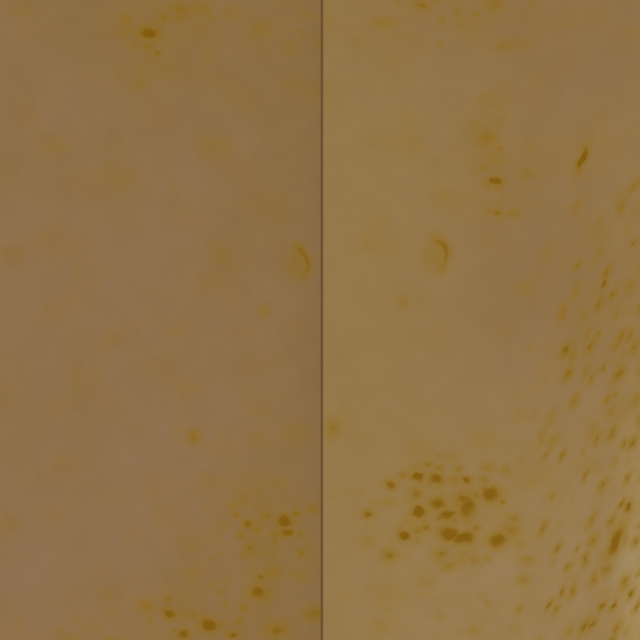
Write a three.js fragment shader that draws this texture.

```glsl
// Two aged tan panels with a thin vertical seam and soft ochre stains.
// Panel tones are broad gradients with layered sines; stains are jittered
// cellular spots and haze whose density follows a few soft clusters.
varying vec2 vUv;

const float SEAM_X = 0.503;
const vec3 UMBER = vec3(0.553, 0.435, 0.272);
const vec3 ROSE_TAN = vec3(0.562, 0.446, 0.320);
const vec3 SAND = vec3(0.584, 0.474, 0.292);
const vec3 PALE_SAND = vec3(0.602, 0.497, 0.340);
const vec3 OCHRE = vec3(0.570, 0.420, 0.080);
const vec3 DARK_OCHRE = vec3(0.460, 0.300, 0.010);
const vec3 SEAM_BROWN = vec3(0.390, 0.290, 0.170);

float hash(vec2 p) {
  vec3 q = fract(vec3(p.xyx) * vec3(0.1031, 0.1030, 0.0973));
  q += dot(q, q.yzx + 33.33);
  return fract((q.x + q.y) * q.z);
}

// Layered sines, roughly -1 to 1
float waves(vec2 p) {
  float sum = 0.0;
  float amp = 0.5;
  for (int i = 0; i < 4; i++) {
    sum += amp * sin(p.x + 1.7 * sin(p.y * 0.8)) * cos(p.y + 1.3 * sin(p.x * 0.7));
    p = mat2(1.5, 1.1, -1.1, 1.5) * p + 2.3;
    amp *= 0.6;
  }
  return sum;
}

// Soft elliptical patch, 1 at its centre
float patchAt(vec2 p, vec2 center, vec2 size) {
  vec2 q = (p - center) / size;
  return exp(-dot(q, q));
}

// Jittered soft spots, one per cell; density sets how many appear
float spots(vec2 p, float density, float seed) {
  vec2 cell = floor(p);
  float best = 0.0;
  for (int j = -1; j <= 1; j++) {
    for (int i = -1; i <= 1; i++) {
      vec2 id = cell + vec2(float(i), float(j));
      vec2 key = id + seed;
      vec2 jitter = vec2(hash(key), hash(key + 17.3));
      float radius = mix(0.26, 0.52, hash(key + 41.7));
      float strength = smoothstep(0.0, 0.5, density - hash(key + 73.1));
      best = max(best, strength * patchAt(p, id + 0.15 + 0.7 * jitter, vec2(radius)));
    }
  }
  return best;
}

// Comma-shaped stain: a heavy right rim around a fainter middle
float commaStain(vec2 p, vec2 center, float size) {
  vec2 q = (p - center) / size;
  float rim = exp(-pow((length(q * vec2(1.25, 0.8)) - 0.65) * 3.0, 2.0));
  float side = smoothstep(-0.7, 0.6, q.x + 0.3 * q.y);
  return max(rim * side, 0.6 * exp(-1.5 * dot(q, q)));
}

// Stain clusters of the left and right panels
float leftDensity(vec2 p) {
  return 0.80 * patchAt(p, vec2(0.25, 0.94), vec2(0.08, 0.08))
       + 1.00 * patchAt(p, vec2(0.41, 0.18), vec2(0.11, 0.09))
       + 0.75 * patchAt(p, vec2(0.30, 0.00), vec2(0.26, 0.09))
       + 0.35 * patchAt(p, vec2(0.45, 0.96), vec2(0.12, 0.06));
}

float rightDensity(vec2 p) {
  return 1.00 * patchAt(p, vec2(0.69, 0.22), vec2(0.13, 0.08))
       + 0.70 * patchAt(p, vec2(0.77, 0.73), vec2(0.07, 0.09))
       + 0.50 * patchAt(p, vec2(0.70, 0.97), vec2(0.32, 0.06))
       + 0.40 * patchAt(p, vec2(0.70, 0.05), vec2(0.25, 0.13));
}

vec3 panelColor(vec2 p, float isRight) {
  float mottle = waves(p * vec2(11.0, 8.0));
  float rosy = smoothstep(0.2, 0.8, 0.68 - 0.55 * p.x - 0.25 * p.y * p.y + 0.25 * mottle);
  vec3 left = mix(UMBER, ROSE_TAN, rosy);
  float shade = patchAt(p, vec2(0.86, 0.55), vec2(0.17, 0.32))
              + patchAt(p, vec2(0.88, 1.0), vec2(0.36, 0.16));
  float glow = patchAt(p, vec2(1.0, 0.02), vec2(0.42, 0.30));
  vec3 right = mix(SAND, UMBER + vec3(0.006, 0.006, 0.02), clamp(shade, 0.0, 1.0) * 0.9);
  right = mix(right, PALE_SAND, clamp(glow * 1.4 + 0.15 * mottle, 0.0, 1.0));
  right += vec3(0.05, 0.06, 0.05) * smoothstep(0.94, 1.0, p.x) * glow;
  return mix(left, right, isRight) + 0.007 * waves(p * 45.0);
}

// Lone marks that recur in both panels
float loneMarks(vec2 p) {
  float marks = 0.85 * commaStain(p, vec2(0.465, 0.587), 0.028);
  marks = max(marks, 0.7 * patchAt(p, vec2(0.302, 0.315), vec2(0.012, 0.015)));
  return max(marks, 0.5 * patchAt(p, vec2(0.412, 0.515), vec2(0.011)));
}

void main() {
  vec2 p = vUv;
  float isRight = smoothstep(SEAM_X - 0.001, SEAM_X + 0.001, p.x);
  vec3 color = panelColor(p, isRight);

  // Stains: clustered blots, slanted grains at the right, faint flecks
  vec2 warped = p + 0.005 * vec2(waves(p * 60.0), waves(p.yx * 55.0 + 4.0));
  float density = mix(leftDensity(p), rightDensity(p), isRight);
  float blots = spots(warped * vec2(24.0, 34.0), density, 5.0);
  float fine = spots(warped * vec2(44.0, 50.0), density * 0.9, 91.0);
  vec2 slanted = vec2(warped.x - 0.4 * warped.y, warped.y);
  float grainArea = smoothstep(0.74, 0.98, p.x + 0.08 * (0.5 - p.y))
                  * (1.0 - smoothstep(0.55, 0.92, p.y));
  float grains = spots(slanted * vec2(56.0, 30.0), grainArea * 0.8, 140.0);
  float flecks = spots(warped * vec2(19.0, 24.0), 0.36, 220.0);
  float stain = max(max(blots * 0.9, fine * 0.65), max(grains * 0.75, flecks * 0.4));
  stain = max(stain, loneMarks(warped - isRight * vec2(0.218, 0.015)));

  // Dark slanted streaks and a heavy blot in the right panel
  stain = max(stain, patchAt(slanted, vec2(0.90, 0.155), vec2(0.014, 0.035)));
  stain = max(stain, patchAt(slanted, vec2(0.61, 0.755), vec2(0.009, 0.026)));
  stain = max(stain, 0.9 * patchAt(warped, vec2(0.73, 0.21), vec2(0.020, 0.025)));

  // Ochre haze around the clusters and a faint yellow mottle
  float haze = min(density + 0.35 * grainArea, 1.0) * (0.55 + 0.7 * waves(p * 34.0));
  float mottle = smoothstep(0.1, 0.7, waves(p * vec2(26.0, 22.0) + 9.0));
  stain = clamp(stain + 0.32 * max(haze, 0.0) + 0.12 * mottle, 0.0, 1.0);
  color = mix(color, OCHRE, stain * 0.8);
  color = mix(color, DARK_OCHRE, 0.5 * smoothstep(0.65, 1.0, stain));

  // Seam: a narrow dark joint with a faint shadow on its left
  float gap = p.x - SEAM_X;
  float joint = 1.0 - smoothstep(0.0003, 0.0034, abs(gap));
  float shadow = exp(gap * 35.0) * (1.0 - isRight);
  color *= 1.0 - 0.045 * shadow;
  color = mix(color, SEAM_BROWN, joint * 0.85);

  gl_FragColor = vec4(color, 1.0);
}
```
